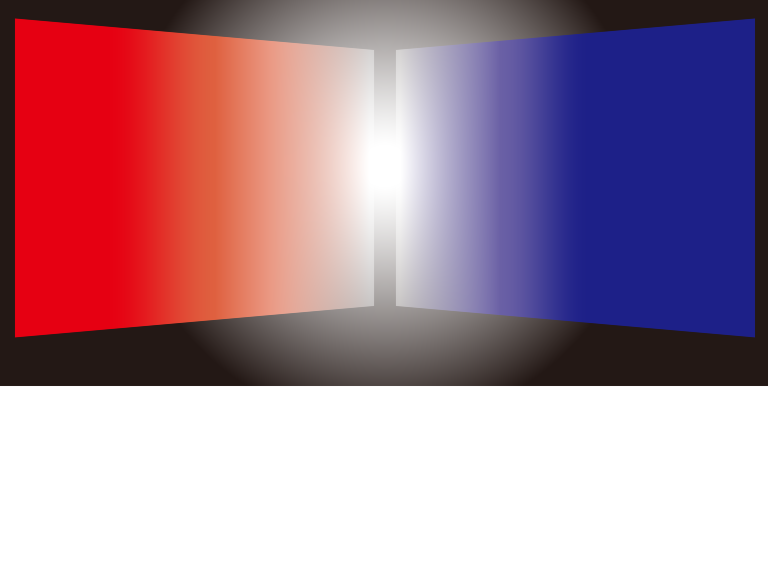
Reproduce this background procedurally as a Shadertoy shader.

```glsl
// Three-stop ramp: white at the inner edge, through middle, to outer
vec3 panelRamp(float x, float middleX, float outerX, vec3 middle, vec3 outer) {
    vec3 tint = mix(middle, outer, smoothstep(middleX - 0.008, outerX, x));
    return mix(vec3(1.0), tint, clamp((x - 0.02) / (middleX - 0.02), 0.0, 1.0));
}

// Signed distance to a panel that grows taller away from the axis
float panelDistance(vec2 p) {
    float sides = abs(p.x - 0.248) - 0.2338;
    float slopes = (abs(p.y) - 0.1654 - 0.0877 * p.x) / length(vec2(1.0, 0.0877));
    return max(sides, slopes);
}

float coverage(float distanceToEdge) {
    float pixel = 1.0 / iResolution.x;
    return 1.0 - smoothstep(-0.6 * pixel, 0.6 * pixel, distanceToEdge);
}

void mainImage(out vec4 fragColor, in vec2 fragCoord) {
    vec2 p = fragCoord / iResolution.xy * vec2(1.0, 0.7656);
    float side = p.x - 0.5013;
    float x = abs(side);

    // Round glow on the dark wall
    float radius = length(vec2(side, p.y - 0.5495));
    float fade = pow(clamp((radius - 0.026) / 0.3125, 0.0, 1.0), 1.2);
    vec3 color = mix(vec3(1.0), vec3(0.137, 0.094, 0.082), fade);

    // Red and blue panels, shaded by the glow near the axis
    vec3 red = panelRamp(x, 0.221, 0.365, vec3(0.875, 0.38, 0.25), vec3(0.902, 0.0, 0.07));
    vec3 blue = panelRamp(x, 0.15, 0.267, vec3(0.42, 0.38, 0.65), vec3(0.114, 0.125, 0.533));
    vec3 panel = side < 0.0 ? red : blue;
    float nearAxis = 1.0 - smoothstep(0.0, 0.16, x);
    panel *= mix(vec3(1.0), mix(color, vec3(1.0), 0.4), nearAxis);
    color = mix(color, panel, coverage(panelDistance(vec2(x, p.y - 0.5339))));

    // White strip below the wall
    color = mix(color, vec3(1.0), coverage(p.y - 0.263));
    fragColor = vec4(color, 1.0);
}
```
